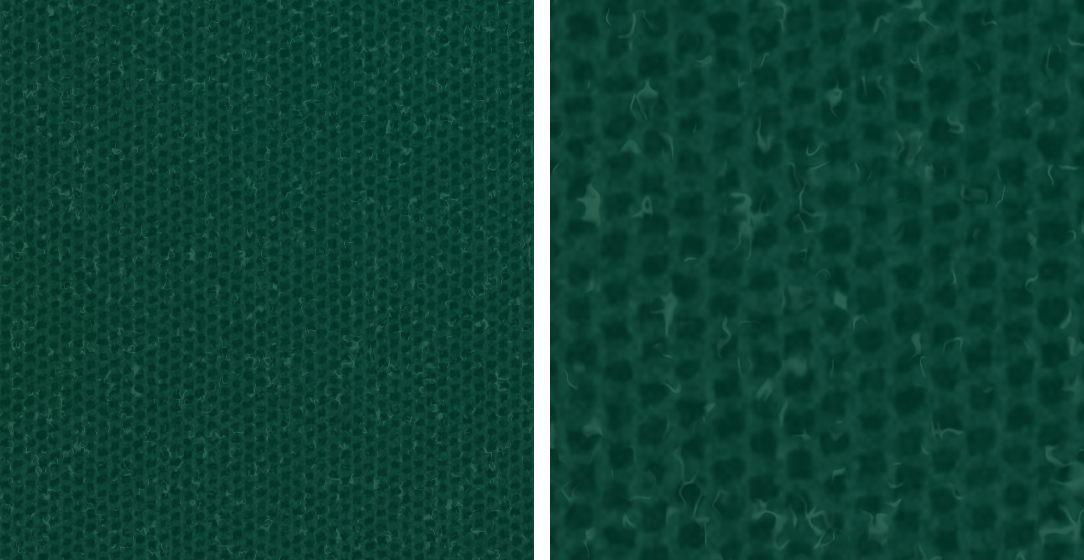
Left: the whole. Right: its middle third, enlarged.
Reproduce this texture procedurally as a WebGL 2 fragment shader.

```glsl
#version 300 es
precision highp float;

uniform vec2 u_resolution;
out vec4 outColor;

// Weave layout: repeats across and down the canvas
const vec2 REPEATS = vec2(44.0, 41.0);
const float STAGGER = 0.5;
const float ROW_SLOPE = -0.045;
const float WARP = 0.16;
const float RIPPLE = 0.22;

// Dark pocket between threads, in cell units
const vec2 POCKET_HALF = vec2(0.37, 0.285);
const float POCKET_ROUND = 0.16;
const float POCKET_SOFT = 0.14;
const float POCKET_JITTER = 0.10;

// Thread relief and wear
const float BASE_TONE = 0.52;
const float POCKET_GAIN = 0.44;
const float RIB_GAIN = 0.07;
const float GRAIN_GAIN = 0.62;
const float BLOTCH_GAIN = 0.03;
const float FIBRE_GAIN = 0.60;

const vec3 SHADOW = vec3(0.010, 0.195, 0.147);
const vec3 DEEP = vec3(0.040, 0.250, 0.200);
const vec3 THREAD = vec3(0.072, 0.292, 0.240);
const vec3 CREST = vec3(0.120, 0.340, 0.280);
const vec3 FIBRE = vec3(0.230, 0.450, 0.380);
const vec3 COOL_TINT = vec3(-0.006, 0.006, 0.008);
const vec3 WARM_TINT = vec3(0.000, -0.003, -0.014);

float hash(vec2 p) {
    vec3 q = fract(vec3(p.xyx) * 0.1031);
    q += dot(q, q.yzx + 33.33);
    return fract((q.x + q.y) * q.z);
}

float noise(vec2 p) {
    vec2 i = floor(p);
    vec2 f = fract(p);
    f = f * f * (3.0 - 2.0 * f);
    float low = mix(hash(i), hash(i + vec2(1.0, 0.0)), f.x);
    float high = mix(hash(i + vec2(0.0, 1.0)), hash(i + vec2(1.0, 1.0)), f.x);
    return mix(low, high, f.y);
}

float roundedBox(vec2 p, vec2 halfSize, float radius) {
    vec2 d = abs(p) - halfSize + radius;
    return length(max(d, 0.0)) + min(max(d.x, d.y), 0.0) - radius;
}

// Shadow amount of the pocket in the cell under p, rows offset by column
float pocket(vec2 p) {
    float column = floor(p.x);
    p.y += STAGGER * mod(column, 2.0);
    vec2 id = vec2(column, floor(p.y)) + 100.0;
    vec2 jitter = vec2(hash(id), hash(id + 37.0)) - 0.5;
    vec2 local = fract(p) - 0.5 - jitter * POCKET_JITTER;
    local.y -= local.x * 0.2 * hash(id + 11.0);
    float size = mix(0.92, 1.08, hash(id + 71.0));
    float d = roundedBox(local, POCKET_HALF * size, POCKET_ROUND);
    float depth = mix(0.85, 1.05, hash(id + 53.0));
    return depth * (1.0 - smoothstep(-POCKET_SOFT, POCKET_SOFT * 0.7, d));
}

// Short curled pale hairs: noise ridges kept only in small patches
float fibres(vec2 p) {
    float ridge = 1.0 - abs(2.0 * noise(p * vec2(3.4, 2.6) + 200.0) - 1.0);
    float patches = smoothstep(0.60, 0.86, noise(p * 1.9 + 310.0));
    return smoothstep(0.62, 0.95, ridge) * patches;
}

void main() {
    vec2 uv = gl_FragCoord.xy / u_resolution;
    vec2 cell = uv * REPEATS;

    // Uneven thread tension bends the grid slightly
    vec2 bend = vec2(noise(cell * 0.3 + 20.0), noise(cell * 0.3 + 90.0)) - 0.5;
    vec2 ripple = vec2(noise(cell * 3.2 + 50.0), noise(cell * 3.2 + 70.0)) - 0.5;
    vec2 weave = cell + bend * WARP + ripple * RIPPLE;
    weave.y += weave.x * ROW_SLOPE;

    // Base tone: raised ribs between columns, dark pockets within them
    float shade = pocket(weave);
    float rib = cos(6.28318 * weave.x);
    float grain = 0.5 * noise(cell * 4.2 + 10.0) + 0.5 * noise(cell * 7.0 + 40.0) - 0.5;
    float blotch = noise(cell * 0.55 + 130.0) - 0.5;
    float tone = BASE_TONE - POCKET_GAIN * shade + RIB_GAIN * rib * (1.0 - shade);
    tone += GRAIN_GAIN * grain * (1.0 - 0.4 * shade) + BLOTCH_GAIN * blotch;

    vec3 color = mix(SHADOW, DEEP, clamp(tone / 0.38, 0.0, 1.0));
    color = mix(color, THREAD, clamp((tone - 0.38) / 0.3, 0.0, 1.0));
    color = mix(color, CREST, clamp((tone - 0.68) / 0.3, 0.0, 1.0));

    // Loose fibres show mostly on the raised threads
    color = mix(color, FIBRE, FIBRE_GAIN * fibres(cell + ripple * 0.3) * (1.0 - 0.5 * shade));

    // Broad light: cooler at upper right, warmer at lower left
    color += COOL_TINT * smoothstep(0.75, 0.0, distance(uv, vec2(0.8, 0.9)));
    color += WARM_TINT * smoothstep(0.6, 0.0, distance(uv, vec2(0.0, 0.4)));
    outColor = vec4(clamp(color, 0.0, 1.0), 1.0);
}
```
